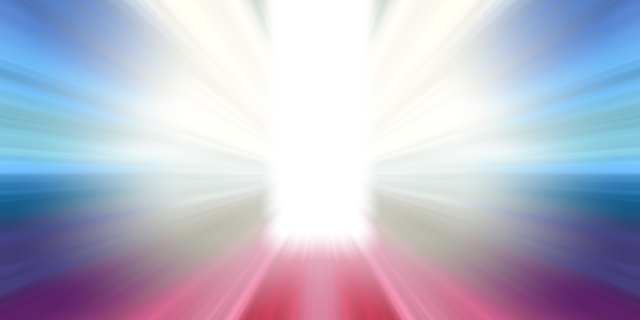
Write a Shadertoy shader that draws this background.

```glsl
#define CENTER vec2(0.5, 0.453)
#define CORE_INNER 0.115
#define CORE_OUTER 0.225
#define FADE_NEAR 0.40
#define FADE_FAR 0.97
#define STREAK_GAIN 0.11
#define STREAK_BEND 0.022
#define STREAK_LAYERS 9

const vec3 WHITE = vec3(1.0);
const vec3 CREAM = vec3(0.99, 0.98, 0.94);
const vec3 ROYAL = vec3(0.33, 0.49, 0.77);
const vec3 SKY = vec3(0.42, 0.71, 0.94);
const vec3 AQUA = vec3(0.51, 0.77, 0.85);
const vec3 OCEAN = vec3(0.20, 0.52, 0.76);
const vec3 PETROL = vec3(0.09, 0.37, 0.56);
const vec3 INDIGO = vec3(0.26, 0.24, 0.48);
const vec3 PURPLE = vec3(0.36, 0.13, 0.41);
const vec3 ROSE = vec3(0.80, 0.38, 0.53);
const vec3 PINK = vec3(0.87, 0.52, 0.64);
const vec3 RED = vec3(0.77, 0.23, 0.33);
const vec3 TEAL = vec3(0.45, 0.60, 0.58);
const vec3 MIST = vec3(0.88, 0.92, 0.91);
const vec3 STONE = vec3(0.72, 0.71, 0.66);
const vec3 BLUSH = vec3(0.89, 0.64, 0.73);

// Layered sines over the ray angle; layers too fine for a pixel fade out
float streaks(float angle, float radius, float pixelAngle) {
    float sum = 0.0, freq = 17.0, gain = 0.5;
    for (int i = 0; i < STREAK_LAYERS; i++) {
        float k = float(i);
        float detail = exp(-0.5 * pow(freq * pixelAngle, 2.0));
        float along = 0.65 + 0.35 * sin(radius * 5.0 + k * 2.3);
        float warp = 1.3 * sin(angle * freq * 0.37 + k * 4.1);
        sum += gain * detail * along * sin(angle * freq + warp + k * 1.9);
        freq *= 1.51;
        gain *= 0.86;
    }
    return sum;
}

// Far colour of a ray, from straight down to straight up
vec3 outerColor(float a) {
    vec3 c = mix(PINK, RED, smoothstep(-1.57, -1.25, a));
    c = mix(c, PINK, smoothstep(-1.14, -0.98, a));
    c = mix(c, ROSE, smoothstep(-0.92, -0.74, a));
    c = mix(c, PURPLE, smoothstep(-0.74, -0.43, a));
    c = mix(c, INDIGO, smoothstep(-0.43, -0.32, a));
    c = mix(c, PETROL, smoothstep(-0.21, -0.11, a));
    c = mix(c, OCEAN, smoothstep(-0.09, -0.03, a));
    c = mix(c, SKY, smoothstep(-0.04, 0.03, a));
    c = mix(c, AQUA, smoothstep(0.03, 0.09, a));
    c = mix(c, SKY, smoothstep(0.19, 0.31, a));
    c = mix(c, ROYAL, smoothstep(0.35, 0.52, a));
    c = mix(c, CREAM, smoothstep(0.63, 0.86, a));
    c = mix(c, TEAL, smoothstep(1.13, 1.23, a));
    return mix(c, WHITE, smoothstep(1.24, 1.32, a));
}

// Pale colour of a ray near the core
vec3 innerColor(float a) {
    vec3 c = mix(BLUSH, STONE, smoothstep(-0.95, -0.58, a));
    c = mix(c, MIST, smoothstep(-0.50, -0.02, a));
    return mix(c, CREAM, smoothstep(0.05, 0.40, a));
}

float softSpot(vec2 p, vec2 spot, vec2 size) {
    vec2 q = (p - spot) / size;
    return exp(-dot(q, q));
}

void mainImage(out vec4 fragColor, in vec2 fragCoord) {
    // Mirrored plane: one unit is half the width and the full height
    vec2 p = (fragCoord / iResolution.xy - CENTER) * vec2(2.0, 1.0);
    p.x = abs(p.x);
    float radius = max(length(p), 0.001);
    float angle = atan(p.y, p.x);
    float rays = streaks(angle, radius, 1.0 / (iResolution.y * radius));

    // Rays pale toward the middle, sooner at the sides than below
    float bent = angle + STREAK_BEND * rays;
    float rise = p.y * (p.y > 0.0 ? 1.2 : 2.0);
    float reach = pow(pow(p.x, 4.0) + pow(rise, 4.0), 0.25);
    float pale = 1.0 - smoothstep(FADE_NEAR, FADE_FAR, reach + 0.05 * rays);
    vec3 color = mix(outerColor(bent), innerColor(bent), pale);

    // Streak light and shade, weaker where the rays are bright
    float depth = mix(1.0, 0.35, pale) * mix(1.0, 0.4, smoothstep(0.7, 1.0, angle));
    color *= 1.0 + STREAK_GAIN * depth * rays;

    // Soft highlights at the sides
    float spots = softSpot(p, vec2(0.42, 0.195), vec2(0.17, 0.07))
                + softSpot(p, vec2(0.50, 0.075), vec2(0.20, 0.04));
    color = mix(color, WHITE, min(0.65 * spots, 1.0));

    // White column with a broad halo
    float edge = p.x + 0.012 * rays;
    float base = smoothstep(-0.29, -0.17, p.y + 0.01 * rays);
    float core = (1.0 - smoothstep(CORE_INNER, CORE_OUTER, edge)) * base;
    float halo = 0.5 * exp(-pow(p.x / 0.31, 2.0)) * smoothstep(-0.36, -0.05, p.y);
    color = mix(color, WHITE, max(core, halo));

    fragColor = vec4(clamp(color, 0.0, 1.0), 1.0);
}
```
